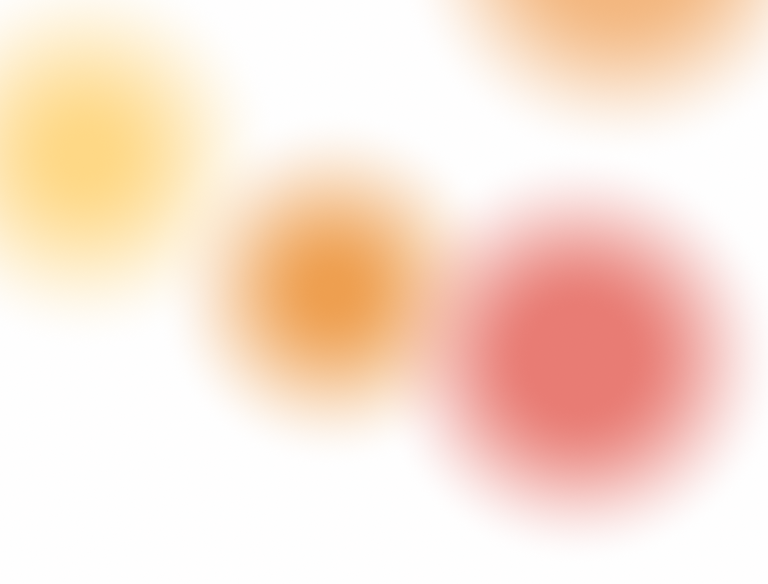
This background is drawn by a Shadertoy shader. Its source:

```glsl
const vec3 PAPER  = vec3(0.997, 0.996, 0.996);
const vec3 YELLOW = vec3(0.996, 0.847, 0.525);
const vec3 PEACH  = vec3(0.953, 0.718, 0.500);
const vec3 ORANGE = vec3(0.933, 0.624, 0.314);
const vec3 CORAL  = vec3(0.910, 0.486, 0.455);

// Coverage of a blurred disc: one half at the radius, fading over softness each way
float softDisc(vec2 p, vec2 center, float radius, float softness) {
    float d = length(p - center);
    return 1.0 - smoothstep(radius - softness, radius + softness, d);
}

vec3 addGlow(vec3 base, vec3 tint, float coverage) {
    return mix(base, tint, coverage);
}

// Fine noise of under one colour step, to avoid banding
float dither(vec2 cell) {
    return fract(sin(dot(cell, vec2(12.99, 78.23))) * 43758.5) - 0.5;
}

void mainImage(out vec4 fragColor, in vec2 fragCoord) {
    // Canvas heights, with the origin at the lower left
    vec2 p = fragCoord / iResolution.y;

    // Glows from back to front
    vec3 color = PAPER;
    color = addGlow(color, YELLOW, softDisc(p, vec2(0.145, 0.735), 0.178, 0.158));
    color = addGlow(color, PEACH,  softDisc(p, vec2(1.060, 1.111), 0.246, 0.143));
    color = addGlow(color, ORANGE, softDisc(p, vec2(0.569, 0.504), 0.160, 0.146));
    color = addGlow(color, CORAL,  softDisc(p, vec2(0.991, 0.388), 0.219, 0.138));

    color += dither(floor(fragCoord)) / 255.0;
    fragColor = vec4(clamp(color, 0.0, 1.0), 1.0);
}
```
